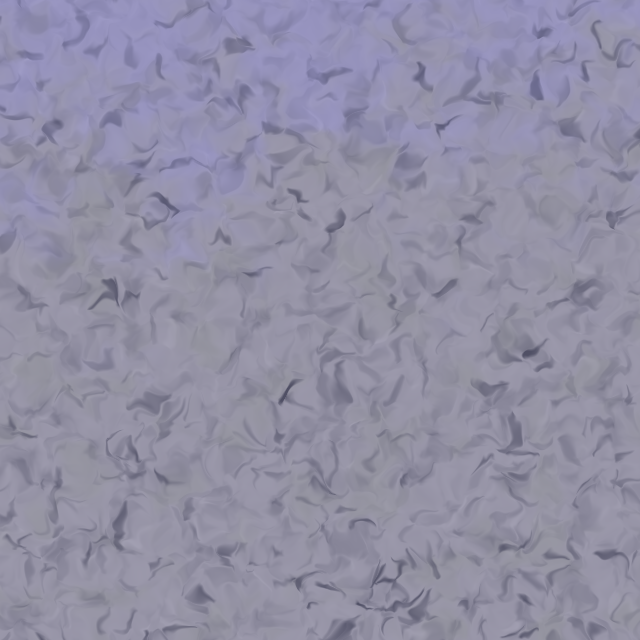
Write a Shadertoy shader that draws this texture.

```glsl
// Weathered grey-violet surface: short, bent, smeared dabs scattered over a
// mottled ground. Jittered grids of curved strokes are bent by gradient noise;
// a lavender haze gathers at the top and thin dark flecks at the bottom.

const vec3 GROUND   = vec3(0.598, 0.588, 0.660);
const vec3 OLIVE    = vec3(0.580, 0.580, 0.620);
const vec3 LAVENDER = vec3(0.592, 0.580, 0.750);
const vec3 SHADOW   = vec3(0.300, 0.300, 0.385);
const vec3 HAZE_SHADOW = vec3(0.360, 0.360, 0.500);

vec3 hash3(vec2 p) {
    vec3 q = fract(p.xyx * vec3(0.1031, 0.1030, 0.0973));
    q += dot(q, q.yxz + 33.33);
    return fract((q.xxy + q.yzz) * q.zyx);
}

vec2 gradient(vec2 cell) {
    float angle = 6.2832 * hash3(cell + 71.0).x;
    return vec2(cos(angle), sin(angle));
}

// Gradient noise, roughly -0.7 to 0.7
float noise(vec2 p) {
    vec2 i = floor(p), f = p - i;
    vec2 u = f * f * f * (f * (f * 6.0 - 15.0) + 10.0);
    vec2 e = vec2(0.0, 1.0);
    float low  = mix(dot(gradient(i), f), dot(gradient(i + e.yx), f - e.yx), u.x);
    float high = mix(dot(gradient(i + e), f - e), dot(gradient(i + 1.0), f - 1.0), u.x);
    return mix(low, high, u.y);
}

float fbm(vec2 p) {
    return noise(p) + 0.5 * noise(p * 2.1 + 17.0) + 0.25 * noise(p * 4.3 + 41.0);
}

vec2 warp(vec2 p, float scale, float amount) {
    return p + amount * vec2(noise(p * scale + 5.0), noise(p * scale + 57.0));
}

// Coverage of one bent, tapered dab centred on the origin
float dab(vec2 p, float angle, float halfLength, float halfWidth, float bend, float blur) {
    float c = cos(angle), s = sin(angle);
    p = vec2(c * p.x + s * p.y, c * p.y - s * p.x);
    p.y -= bend * (p.x * p.x - 0.3 * halfLength * halfLength);
    float along = clamp(p.x, -halfLength, halfLength);
    float taper = 1.0 - 0.45 * abs(along / halfLength + 0.3);
    float d = length(p - vec2(along, 0.0)) - halfWidth * taper;
    return 1.0 - smoothstep(-blur, blur, d);
}

// Darkest dab over p on a jittered grid; contrast makes strong dabs rarer
float dabs(vec2 uv, float density, float halfWidth, float contrast, float seed) {
    vec2 p = uv * density + seed;
    vec2 home = floor(p);
    float blur = 0.0036 * density;
    float cover = 0.0;
    for (int y = -1; y <= 1; y++)
    for (int x = -1; x <= 1; x++) {
        vec2 cell = home + vec2(x, y);
        vec3 place = hash3(cell + seed);
        vec3 form = hash3(cell + seed + 131.0);
        float turn = 2.0 * form.x - 1.0;
        float angle = 0.5 + 1.57 * turn * (0.5 + 0.5 * abs(turn));
        float halfLength = mix(0.20, 0.46, form.y);
        float bend = 2.4 * (form.z - 0.5);
        float width = halfWidth * mix(0.6, 1.3, hash3(cell + seed + 59.0).x);
        vec2 centre = cell + 0.1 + 0.8 * place.xy;
        float mark = dab(p - centre, angle, halfLength, width, bend, blur);
        cover = max(cover, mark * pow(place.z, contrast));
    }
    return cover;
}

void mainImage(out vec4 fragColor, in vec2 fragCoord) {
    vec2 uv = fragCoord / iResolution.y;
    vec2 bent = warp(warp(uv, 15.0, 0.022), 36.0, 0.015);
    bent = warp(bent, 75.0, 0.006);

    // Mottled ground and ragged, broken lavender haze
    float mottle = fbm(bent * 11.0);
    float hazeEdge = uv.y - 0.10 * uv.x + 0.30 * fbm(bent * vec2(5.0, 8.0) + 9.0);
    float haze = smoothstep(0.52, 1.02, hazeEdge + 0.18 * noise(bent * 26.0));
    vec3 color = mix(GROUND, OLIVE, smoothstep(-0.1, 0.6, mottle) * 0.8);
    color = mix(color, LAVENDER, haze);

    // Broad faint smears, then medium dabs, then fine flecks
    float low = 1.0 - smoothstep(0.10, 0.50, uv.y + 0.15 * noise(uv * 5.0));
    float clumps = smoothstep(-0.4, 0.35, noise(uv * 8.0 + 23.0));
    float smears = dabs(bent, 15.0, 0.16, 1.0, 11.0);
    float medium = dabs(bent, 14.0, 0.11, 2.2, 37.0);
    float small  = dabs(bent, 22.0, 0.14, 1.8, 83.0);
    float fine   = dabs(bent, 26.0, 0.11, 1.5, 149.0);

    float shade = 0.25 * smears * mix(0.5, 1.0, clumps);
    shade = max(shade, 0.95 * medium * mix(0.6, 1.0, clumps));
    shade = max(shade, 0.62 * small * mix(0.4, 1.0, clumps));
    shade = max(shade, fine * mix(0.15, 0.88, low) * mix(0.4, 1.0, clumps));

    // Streaky wear inside the dabs and soft stains around them
    shade *= 0.95 + 0.8 * noise(bent * 48.0);
    shade += 0.20 * smoothstep(0.08, 0.55, fbm(bent * 17.0 + 63.0));
    color = mix(color, mix(SHADOW, HAZE_SHADOW, haze), clamp(shade, 0.0, 0.95));

    // Pale rims between the dabs and a soft small-scale grain
    float pale = dabs(bent + 0.007, 19.0, 0.10, 1.8, 211.0);
    color += 0.028 * pale * (1.0 - shade);
    color += 0.020 * noise(bent * vec2(55.0, 42.0));

    fragColor = vec4(color, 1.0);
}
```
